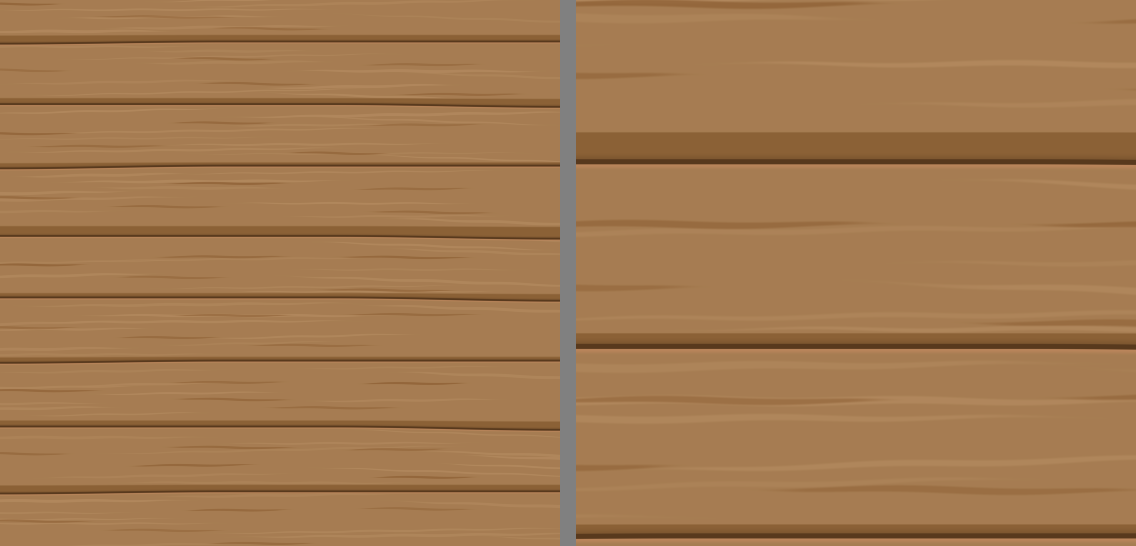
Left, the full canvas; right, a detail of the centre.
Give the GLSL for this texture, as a WebGL 1 fragment shader.

```glsl
precision highp float;
// Horizontal wooden boards: eight slightly uneven seams split the canvas into
// nine planks. Each seam has a shaded lip, a dark gap and a lit edge, and each
// plank carries hashed lens-shaped streaks of light and dark grain.

uniform vec2 u_resolution;

const vec3 WOOD      = vec3(0.650, 0.488, 0.320);
const vec3 GRAIN     = vec3(0.695, 0.532, 0.365);
const vec3 STREAK    = vec3(0.565, 0.385, 0.215);
const vec3 LIP       = vec3(0.545, 0.380, 0.212);
const vec3 GAP       = vec3(0.345, 0.225, 0.115);
const vec3 LIT_EDGE  = vec3(0.750, 0.530, 0.365);

const float FIRST_SEAM = 0.076;   // measured down from the top edge
const float PITCH      = 0.1177;
const float GAP_HALF   = 0.0015;
const float EDGE_FADE  = 0.0040;
const int SEAMS = 8;
const int GRAINS = 10;
const int STREAKS = 5;

// Per-seam variation, top to bottom: offset, lip height and end sag
// (positive sag drops the right end, negative the left).
const vec4 OFFSET_A = vec4(0.000, -0.003, -0.008, 0.003);
const vec4 OFFSET_B = vec4(-0.002, -0.004, -0.001, 0.000);
const vec4 LIP_A = vec4(0.012, 0.011, 0.006, 0.018);
const vec4 LIP_B = vec4(0.008, 0.007, 0.011, 0.012);
const vec4 SAG_A = vec4(-0.004, 0.005, -0.005, 0.005);
const vec4 SAG_B = vec4(0.006, -0.004, 0.006, -0.004);

float hash(vec2 p) {
  return fract(sin(dot(p, vec2(41.3, 289.1))) * 4375.85);
}

// Picks entry k from eight values held in two vectors.
float pick(vec4 a, vec4 b, float k) {
  vec4 slot = vec4(0.0, 1.0, 2.0, 3.0);
  return dot(a, step(abs(slot - k), vec4(0.5)))
       + dot(b, step(abs(slot + 4.0 - k), vec4(0.5)));
}

float seamBase(float k) {
  return FIRST_SEAM + PITCH * k + pick(OFFSET_A, OFFSET_B, k);
}

float seamDrop(float k, float x) {
  float sag = pick(SAG_A, SAG_B, k);
  return sag > 0.0 ? sag * smoothstep(0.6, 1.0, x)
                   : -sag * (1.0 - smoothstep(0.0, 0.4, x));
}

// Coverage of a thin tapered streak; p is relative to its centre.
float lens(vec2 p, float halfLength, float halfWidth, float slope, float soft) {
  float u = p.x / halfLength;
  float w = halfWidth * max(1.0 - u * u, 0.0);
  float bend = slope * p.x + 0.0008 * sin(p.x * 45.0);
  float taper = smoothstep(0.0, 0.35, 1.0 - abs(u));
  return taper * (1.0 - smoothstep(w - soft, w + soft, abs(p.y - bend)));
}

vec3 woodGrain(vec3 color, vec2 p, float plank, float soft) {
  // Long pale grain
  for (int i = 0; i < GRAINS; i++) {
    vec2 seed = vec2(float(i) + 1.0, plank * 1.7 + 3.0);
    float cx = hash(seed) * 1.1 - 0.05;
    float cy = PITCH * (0.06 + 0.086 * (float(i) + 0.7 * hash(seed + 7.3)));
    float halfLength = mix(0.16, 0.36, hash(seed + 13.1));
    float halfWidth = mix(0.0014, 0.0028, hash(seed + 19.7));
    float slope = cx > 0.75 ? 0.035 : mix(-0.025, 0.003, hash(seed + 23.9));
    float strength = mix(0.45, 0.95, hash(seed + 31.3));
    color = mix(color, GRAIN, strength
      * lens(p - vec2(cx, cy), halfLength, halfWidth, slope, soft));
  }
  // Short dark streaks, in similar places on every plank
  for (int i = 0; i < STREAKS; i++) {
    float n = float(i);
    vec2 seed = vec2(n + 51.0, plank * 2.3 + 5.0);
    float cx = fract(0.42 + 0.31 * n) + (hash(seed) - 0.5) * (n > 2.0 ? 0.4 : 0.06);
    float cy = PITCH * (0.32 + 0.155 * max(n - 1.0, 0.0) + 0.12 * (hash(seed + 3.7) - 0.5));
    float halfLength = mix(0.10, 0.14, hash(seed + 9.1));
    float slope = mix(-0.008, 0.018, hash(seed + 15.5));
    float strength = mix(0.5, 0.85, hash(seed + 21.1));
    color = mix(color, STREAK, strength
      * lens(p - vec2(cx, cy), halfLength, 0.0021, slope, soft));
  }
  return color;
}

void main() {
  vec2 uv = gl_FragCoord.xy / u_resolution;
  float down = 1.0 - uv.y;
  float px = 1.0 / u_resolution.y;

  // Find the plank and its upper seam
  float plank = 0.0;
  float top = FIRST_SEAM - PITCH;
  for (int i = 0; i < SEAMS; i++) {
    float k = float(i);
    float base = seamBase(k);
    if (down > base + seamDrop(k, uv.x)) {
      plank = k + 1.0;
      top = base;
    }
  }
  vec3 color = woodGrain(WOOD, vec2(uv.x, down - top), plank, max(0.0009, 0.6 * px));

  // Seams: lit edge below, shaded lip above, dark gap between
  for (int i = 0; i < SEAMS; i++) {
    float k = float(i);
    float drop = seamDrop(k, uv.x);
    float d = down - seamBase(k) - drop;
    float lip = pick(LIP_A, LIP_B, k) + 0.7 * drop;
    float below = smoothstep(-0.5 * px, 0.5 * px, d);
    color = mix(color, LIT_EDGE, 0.85 * below * (1.0 - smoothstep(GAP_HALF, GAP_HALF + EDGE_FADE, d)));
    float shade = smoothstep(-lip - px, -lip + px, d) * (1.0 - below);
    color = mix(color, mix(LIP, GAP, 0.35 * smoothstep(-0.006, 0.0, d)), shade);
    color = mix(color, GAP, 1.0 - smoothstep(GAP_HALF - 0.6 * px, GAP_HALF + 0.8 * px, abs(d)));
  }
  gl_FragColor = vec4(color, 1.0);
}
```
